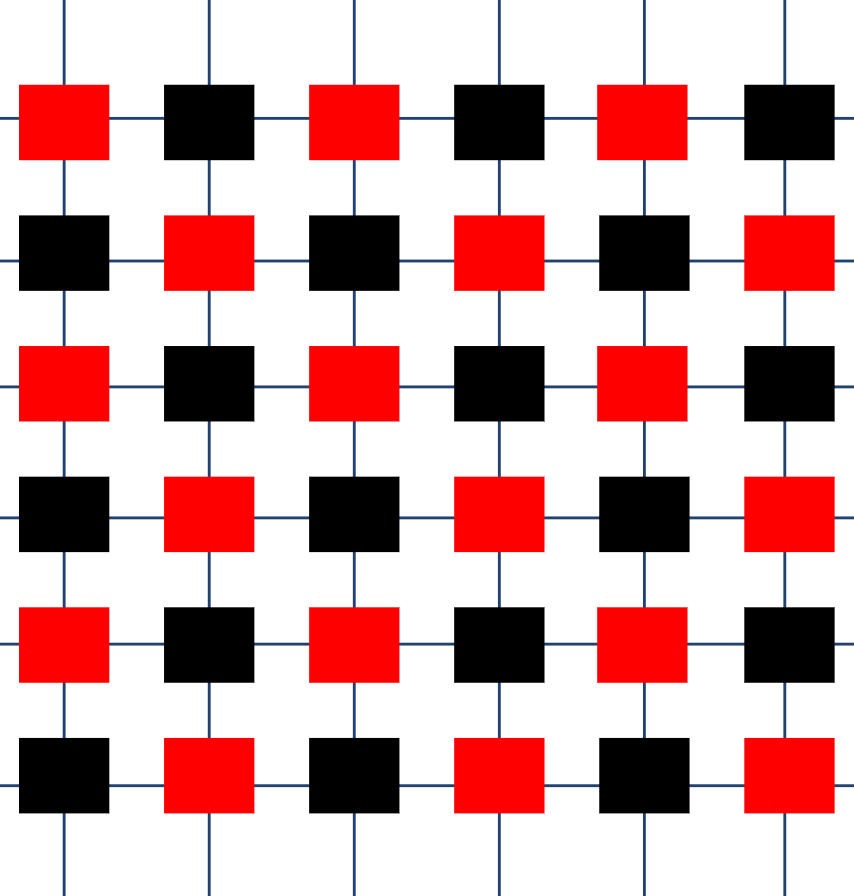
Write a Shadertoy shader that draws this pattern.

```glsl
// Six by six grid of alternating red and black blocks strung on thin blue lines.
// Each pixel finds its nearest grid cell, then layers a line and a box distance
// over white; small offsets give the uneven, hand-placed line spacing.

const vec3 WHITE = vec3(1.0);
const vec3 RED   = vec3(1.0, 0.0, 0.0);
const vec3 BLACK = vec3(0.0);
const vec3 BLUE  = vec3(0.13, 0.26, 0.44);

// Lengths are fractions of the canvas height, measured from the top left.
const float COUNT = 6.0;
const vec2 FIRST_CENTRE = vec2(0.0716, 0.1367);
const vec2 PITCH        = vec2(0.1619, 0.1458);
const vec2 BLOCK_HALF   = vec2(0.0504, 0.0421);
const float LINE_HALF   = 0.0016;

// Vertical drift of each horizontal line from its row of blocks.
const float ROW_DRIFT[6] = float[6](-0.0046, 0.0088, 0.0035, 0.0039, -0.0010, 0.0112);

float boxDistance(vec2 p, vec2 halfSize) {
    vec2 d = abs(p) - halfSize;
    return length(max(d, 0.0)) + min(max(d.x, d.y), 0.0);
}

// Coverage of a shape from its signed distance, softened over one pixel.
float coverage(float dist, float pixel) {
    return clamp(0.5 - dist / pixel, 0.0, 1.0);
}

// Only the last vertical line sits off its column.
float columnDrift(float column) {
    return column > COUNT - 1.5 ? -0.0052 : 0.0;
}

// Red blocks in the fifth column sit slightly to the left.
float blockShift(float column, bool isRed) {
    return isRed && column == 4.0 ? -0.0023 : 0.0;
}

void mainImage(out vec4 fragColor, in vec2 fragCoord) {
    float pixel = 1.0 / iResolution.y;
    vec2 p = vec2(fragCoord.x, iResolution.y - fragCoord.y) * pixel;

    // Nearest cell and position relative to its centre
    vec2 cell = clamp(floor((p - FIRST_CENTRE) / PITCH + 0.5), 0.0, COUNT - 1.0);
    vec2 local = p - FIRST_CENTRE - cell * PITCH;
    bool isRed = mod(cell.x + cell.y, 2.0) < 0.5;

    // Crossing lines
    vec2 drift = vec2(columnDrift(cell.x), ROW_DRIFT[int(cell.y)]);
    vec2 toLine = abs(local - drift) - LINE_HALF;
    vec3 colour = mix(WHITE, BLUE, coverage(min(toLine.x, toLine.y), pixel));

    // Checkered blocks on top
    vec2 blockPos = local - vec2(blockShift(cell.x, isRed), 0.0);
    float block = coverage(boxDistance(blockPos, BLOCK_HALF), pixel);
    colour = mix(colour, isRed ? RED : BLACK, block);

    fragColor = vec4(colour, 1.0);
}
```
